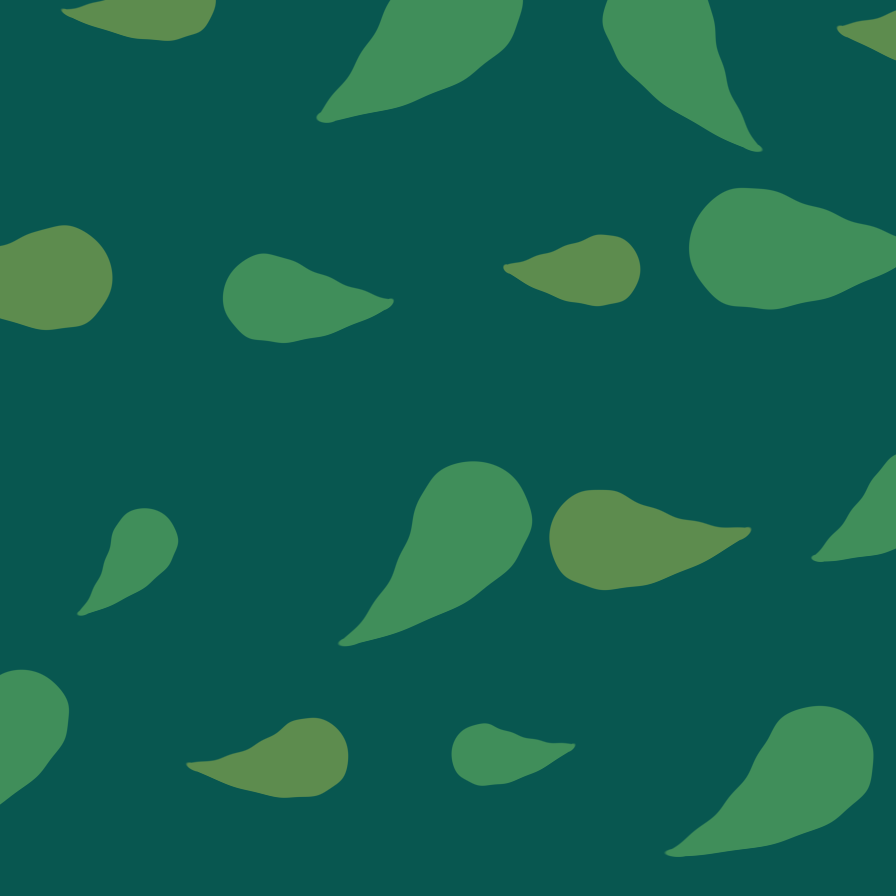
Write a WebGL 2 fragment shader that draws this pattern.

```glsl
#version 300 es
precision highp float;
// Scattered curved teardrop leaves in green and olive on a flat deep teal ground.

#define GROUND vec3(0.031, 0.343, 0.315)
#define GREEN vec3(0.252, 0.556, 0.352)
#define OLIVE vec3(0.364, 0.548, 0.306)
#define CELLS 3.65          // leaf cells across the canvas
#define JITTER 0.34         // placement spread, in cells
#define LENGTH_MIN 0.125
#define LENGTH_MAX 0.265
#define HEAD_RADIUS 0.265   // relative to leaf length
#define TIP_RADIUS 0.036    // relative to leaf length
#define OLIVE_SHARE 0.37
#define LEFT_SHARE 0.58     // leaves whose tip points left
#define SEED 4.0

uniform vec2 u_resolution;
out vec4 fragColor;

float hash(vec2 p) {
    return fract(sin(dot(p + SEED, vec2(127.1, 311.7))) * 43758.5453);
}

// Evenly spread value per cell, keeps shares steady over few leaves
float spread(vec2 cell, vec2 step2) {
    return fract(dot(cell, step2) + 0.13 * SEED);
}

// Bent teardrop: round head at the origin, tip along +x curling towards +y
float leafDistance(vec2 p, float size, float bend) {
    float spine = size * (1.0 - HEAD_RADIUS - TIP_RADIUS);
    float along = max(p.x, 0.0) / spine;
    p.y -= bend * along * along * spine;
    float t = min(along, 1.0);
    float radius = size * mix(HEAD_RADIUS, TIP_RADIUS, pow(t, 1.6));
    float slope = 2.0 * bend * along;
    return (length(p - vec2(t * spine, 0.0)) - radius) * inversesqrt(1.0 + slope * slope);
}

// Distance to the leaf that belongs to one cell
float cellLeaf(vec2 uv, vec2 cell, float stagger) {
    vec2 jitter = vec2(hash(cell), hash(cell + 17.3)) - 0.5;
    vec2 center = (cell + vec2(0.5 + stagger, 0.5) + JITTER * jitter) / CELLS;
    float size = mix(LENGTH_MIN, LENGTH_MAX, spread(cell, vec2(0.755, 0.570)));
    float bend = mix(0.25, 0.55, hash(cell + 41.7));

    // Mirror left or right, then tilt the tip downwards
    vec2 p = uv - center;
    p.x *= hash(cell + 63.1) < LEFT_SHARE ? -1.0 : 1.0;
    float tilt = mix(0.25, 1.5, hash(cell + 89.9));
    vec2 axis = vec2(cos(tilt), -sin(tilt));
    vec2 local = vec2(dot(p, axis), dot(p, vec2(-axis.y, axis.x)));
    local += size * vec2(0.23, 0.04);

    // Slight hand-cut waver of the outline
    local.y += 0.005 * size * sin(28.0 * local.x / size + 6.28 * hash(cell + 5.7));
    return leafDistance(local, size, bend);
}

void main() {
    vec2 uv = gl_FragCoord.xy / u_resolution.y;
    float pixel = 1.0 / u_resolution.y;
    vec3 color = GROUND;

    // Nearby cells, every second row shifted by half a cell
    for (int j = -1; j <= 1; j++) {
        float row = floor(uv.y * CELLS) + float(j);
        float stagger = 0.5 * mod(row, 2.0) - 0.3;
        float column = floor(uv.x * CELLS - stagger);
        for (int i = -1; i <= 1; i++) {
            vec2 cell = vec2(column + float(i), row);
            float d = cellLeaf(uv, cell, stagger);
            float coverage = 1.0 - smoothstep(-0.75 * pixel, 0.75 * pixel, d);
            bool isOlive = spread(cell, vec2(0.618, 0.283)) < OLIVE_SHARE;
            color = mix(color, isOlive ? OLIVE : GREEN, coverage);
        }
    }
    fragColor = vec4(color, 1.0);
}
```
